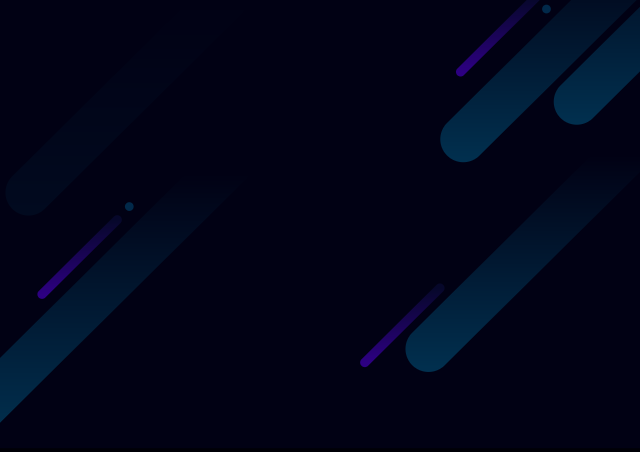
Give the GLSL for this background, as a Shadertoy shader.

```glsl
// Diagonal rounded bars on a near-black navy field, with thin violet streaks and dots.
// Each shape is a capsule or circle distance, filled with a vertical fade.
// Lengths are in canvas heights, with the origin at the lower left.

const vec3 NAVY = vec3(0.004, 0.004, 0.078);
const vec3 TEAL = vec3(0.002, 0.188, 0.310);
const vec3 VIOLET = vec3(0.175, 0.0, 0.51);
const vec3 DUSK = vec3(0.024, 0.028, 0.165);
const vec3 DOT_BLUE = vec3(0.004, 0.16, 0.29);
const vec3 FOOTER = vec3(0.0, 0.0, 0.025);

const vec2 SLANT = vec2(0.7106, 0.7036);
const float BAR_RADIUS = 0.0509;
const float STREAK_RADIUS = 0.0102;
const float STREAK_LENGTH = 0.234;
const float DOT_RADIUS = 0.0096;

float coverage(float dist, float pixel) {
    return clamp(0.5 - dist / pixel, 0.0, 1.0);
}

// Distance to a capsule that starts at foot and runs along SLANT
float capsule(vec2 p, vec2 foot, float len, float radius) {
    vec2 q = p - foot;
    float along = clamp(dot(q, SLANT), 0.0, len);
    return length(q - SLANT * along) - radius;
}

// Wide bar that dissolves upwards over the height span
vec3 addBar(vec3 color, vec2 p, vec2 foot, float span, float strength, float pixel) {
    float shape = coverage(capsule(p, foot, 2.0, BAR_RADIUS), pixel);
    float rise = (p.y - foot.y + BAR_RADIUS) / span;
    float fade = clamp(1.0 - rise, 0.0, 1.0);
    return mix(color, TEAL, shape * fade * strength);
}

// Thin streak, violet at its foot and dusky at its tip
vec3 addStreak(vec3 color, vec2 p, vec2 foot, float pixel) {
    float shape = coverage(capsule(p, foot, STREAK_LENGTH, STREAK_RADIUS), pixel);
    float rise = clamp((p.y - foot.y) / (STREAK_LENGTH * SLANT.y), 0.0, 1.0);
    return mix(color, mix(VIOLET, DUSK, rise), shape);
}

vec3 addDot(vec3 color, vec2 p, vec2 center, float pixel) {
    return mix(color, DOT_BLUE, coverage(length(p - center) - DOT_RADIUS, pixel));
}

void mainImage(out vec4 fragColor, in vec2 fragCoord) {
    float pixel = 1.0 / iResolution.y;
    vec2 p = fragCoord * pixel;
    vec3 color = NAVY;

    // Wide bars: foot xy, fade span, strength
    vec4 bars[5] = vec4[5](
        vec4(1.025, 0.692, 0.48, 1.0),
        vec4(1.276, 0.775, 0.48, 1.0),
        vec4(0.948, 0.228, 0.48, 1.0),
        vec4(0.063, 0.574, 0.48, 0.19),
        vec4(-0.055, 0.082, 0.586, 1.0));
    for (int i = 0; i < 5; i++) {
        color = addBar(color, p, bars[i].xy, bars[i].z, bars[i].w, pixel);
    }

    // Violet streaks
    vec2 streaks[3] = vec2[3](vec2(0.093, 0.349), vec2(0.807, 0.198), vec2(1.019, 0.841));
    for (int i = 0; i < 3; i++) {
        color = addStreak(color, p, streaks[i], pixel);
    }

    // Small dots
    color = addDot(color, p, vec2(0.286, 0.543), pixel);
    color = addDot(color, p, vec2(1.209, 0.980), pixel);

    // Darker strip along the bottom edge
    color = mix(color, FOOTER, coverage(p.y - 0.0085, pixel));

    fragColor = vec4(color, 1.0);
}
```
